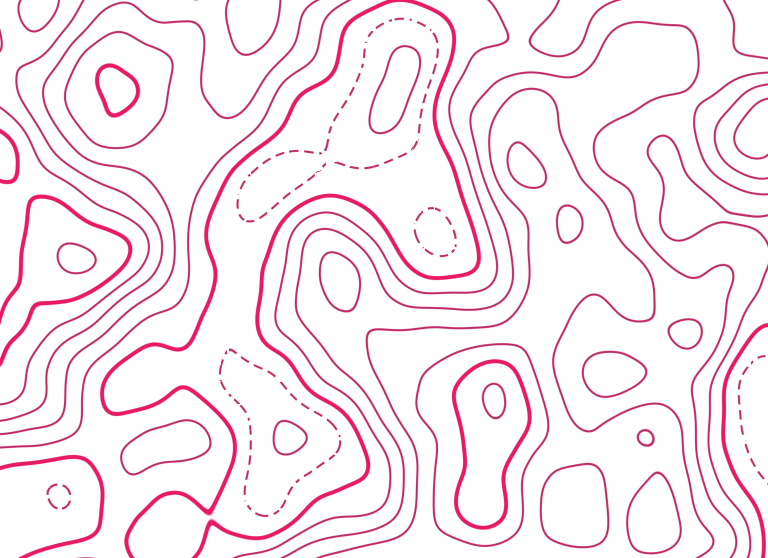
Give the GLSL for this pattern, as a Shadertoy shader.

```glsl
#define HILL_FREQ 3.8
#define LEVELS 5.7
#define LEVEL_SHIFT 1.5
#define INDEX_EVERY 5.0
#define DASHED_LEVEL -1.0
#define THIN_WIDTH 0.0036
#define INDEX_WIDTH 0.0070
#define DASH_PERIOD 0.027
#define DASH_RATIO 0.62
#define SEED vec2(17.3, 8.6)
#define THIN_INK vec3(0.75, 0.16, 0.40)
#define INDEX_INK vec3(0.91, 0.10, 0.39)

const float PI = 3.14159265;

float hash(vec2 p) {
    return fract(sin(dot(p, vec2(127.1, 311.7))) * 43758.5453);
}

// Dot product of a random unit gradient at a lattice corner
float corner(vec2 cell, vec2 offset) {
    float angle = 2.0 * PI * hash(cell);
    return dot(vec2(cos(angle), sin(angle)), offset);
}

float gradientNoise(vec2 p) {
    vec2 i = floor(p), f = fract(p), e = vec2(0.0, 1.0);
    vec2 u = f * f * f * (f * (f * 6.0 - 15.0) + 10.0);
    float low = mix(corner(i, f), corner(i + e.yx, f - e.yx), u.x);
    float high = mix(corner(i + e.xy, f - e.xy), corner(i + e.yy, f - e.yy), u.x);
    return mix(low, high, u.y);
}

// Terrain height, measured in contour levels
float terrain(vec2 p) {
    vec2 q = mat2(0.8, 0.6, -0.6, 0.8) * p * HILL_FREQ + SEED;
    float regions = 0.8 * gradientNoise(q * 0.45 + 31.7);
    float hills = gradientNoise(q);
    float wiggles = 0.22 * gradientNoise(q * 2.1 + 5.3);
    return LEVELS * (regions + hills + wiggles) + LEVEL_SHIFT;
}

// Dashes measured along the contour, its direction snapped to six axes
float dashes(vec2 p, vec2 slope, float pixel) {
    float angle = atan(slope.x, -slope.y);
    angle = round(angle * 6.0 / PI) * PI / 6.0;
    float along = dot(p, vec2(cos(angle), sin(angle)));
    float d = abs(fract(along / DASH_PERIOD) - 0.5) - 0.5 * DASH_RATIO;
    return 1.0 - smoothstep(-0.7, 0.7, d * DASH_PERIOD / pixel);
}

void mainImage(out vec4 fragColor, in vec2 fragCoord) {
    float pixel = 1.0 / iResolution.y;
    vec2 p = fragCoord * pixel;

    // Height and slope
    vec2 e = vec2(0.001, 0.0);
    float h = terrain(p);
    vec2 slope = vec2(terrain(p + e.xy) - h, terrain(p + e.yx) - h) / e.x;

    // Distance to the nearest contour; the floor keeps flat tops clean
    float level = round(h);
    float dist = abs(h - level) / sqrt(dot(slope, slope) + 9.0);

    // Line style by level
    bool isIndex = mod(level + 0.5, INDEX_EVERY) < 1.0;
    float width = isIndex ? INDEX_WIDTH : THIN_WIDTH;
    vec3 ink = isIndex ? INDEX_INK : THIN_INK;

    float cover = 1.0 - smoothstep(-0.75, 0.75, (dist - 0.5 * width) / pixel);
    if (abs(level - DASHED_LEVEL) < 0.5) cover *= dashes(p, slope, pixel);

    fragColor = vec4(mix(vec3(1.0), ink, cover), 1.0);
}
```
